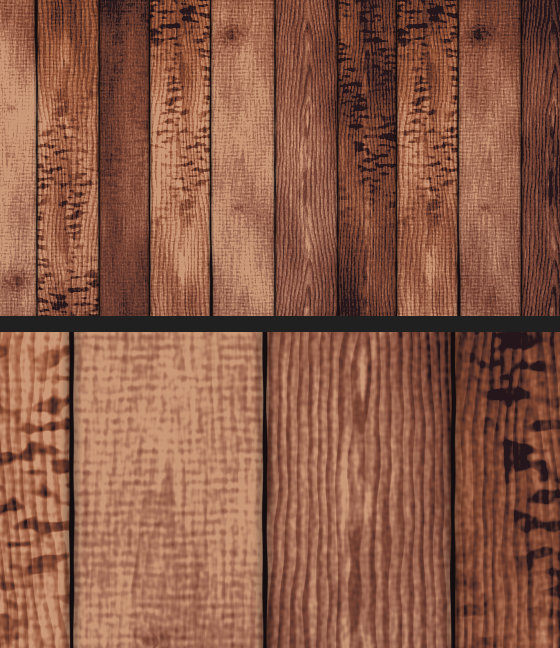
Top, the full canvas; bottom, a detail of the centre.
Reproduce this texture procedurally as a Shadertoy shader.

```glsl
const int BOARDS = 10;
const float SEAMS[11] = float[11](-0.04, 0.066, 0.177, 0.267, 0.376, 0.491, 0.603, 0.708, 0.818, 0.931, 1.04);
const int KINDS[10] = int[10](0, 1, 2, 1, 0, 3, 4, 1, 0, 3);

// Per kind of board: tone, flame grain, burn marks, saw marks
const vec4 TRAITS[5] = vec4[5](
    vec4(0.70, 0.30, 0.08, 1.00),
    vec4(0.66, 0.75, 1.00, 0.75),
    vec4(0.36, 0.12, 0.25, 0.60),
    vec4(0.46, 0.90, 0.00, 0.15),
    vec4(0.40, 0.75, 0.85, 0.30));

vec2 hashGradient(vec2 cell) {
    float h = fract(sin(dot(cell, vec2(127.1, 311.7))) * 43758.5);
    return vec2(cos(6.2832 * h), sin(6.2832 * h));
}

float gradientNoise(vec2 p) {
    vec2 i = floor(p), f = fract(p);
    vec2 s = f * f * f * (f * (f * 6.0 - 15.0) + 10.0);
    vec2 e = vec2(0.0, 1.0);
    float low = mix(dot(hashGradient(i), f), dot(hashGradient(i + e.yx), f - e.yx), s.x);
    float high = mix(dot(hashGradient(i + e.xy), f - e.xy), dot(hashGradient(i + e.yy), f - e.yy), s.x);
    return mix(low, high, s.y);
}

vec3 woodRamp(float tone, float warmth) {
    vec3 soot = vec3(0.14, 0.085, 0.10);
    vec3 umber = vec3(0.35, 0.20, 0.17);
    vec3 russet = mix(vec3(0.48, 0.27, 0.21), vec3(0.51, 0.27, 0.17), warmth);
    vec3 clay = mix(vec3(0.62, 0.41, 0.33), vec3(0.67, 0.40, 0.27), warmth);
    vec3 sand = vec3(0.80, 0.60, 0.47);
    vec3 c = mix(soot, umber, smoothstep(0.0, 0.25, tone));
    c = mix(c, russet, smoothstep(0.2, 0.45, tone));
    c = mix(c, clay, smoothstep(0.4, 0.68, tone));
    return mix(c, sand, smoothstep(0.62, 0.95, tone));
}

float heartOffset(vec2 b, float seed) {
    return b.x - 0.5 - 0.2 * gradientNoise(vec2(b.y * 2.2, seed * 3.7 + 0.4));
}

// Growth rings: nested arches around a wandering heart line
float ringField(vec2 b, float offset, float seed) {
    float drift = gradientNoise(b * vec2(1.2, 2.2) + seed * 17.3);
    float ripple = gradientNoise(b * vec2(8.0, 16.0) + seed * 5.1);
    return 17.0 * sqrt(offset * offset + 0.0015) + 4.5 * b.y + 3.0 * drift + 0.45 * ripple;
}

float ringLines(float field) {
    float r = fract(field);
    float late = smoothstep(0.3, 0.75, r) * (1.0 - smoothstep(0.85, 1.0, r));
    return mix(late, 0.35, smoothstep(0.5, 1.2, fwidth(field)));
}

// Short ragged scorch strokes gathered in patches
float burnMarks(vec2 b, float seed) {
    float strokes = gradientNoise(b * vec2(4.0, 66.0) + seed * 9.0) + 0.5 * gradientNoise(b * vec2(11.0, 90.0) + seed);
    float patches = gradientNoise(b * vec2(3.0, 4.0) + seed * 4.3);
    float upper = smoothstep(0.15, 0.55, b.y);
    return smoothstep(0.0, 0.3, strokes) * smoothstep(-0.3, 0.2, patches) * upper;
}

float sawMarks(vec2 b, float seed) {
    float lines = sin(6.2832 * (b.y * 92.0 + 0.35 * gradientNoise(b * vec2(3.0, 9.0) + seed)));
    float broken = smoothstep(-0.35, 0.3, gradientNoise(b * vec2(9.0, 60.0) + seed * 2.0));
    return lines * broken + 1.2 * gradientNoise(b * vec2(10.0, 130.0) + seed);
}

float knot(vec2 d, float radius) {
    float r = length(d * vec2(1.0, 1.25)) / radius;
    return exp(-r * r) * (0.75 + 0.25 * sin(r * 9.0 + 7.0 * gradientNoise(d * 30.0)));
}

void mainImage(out vec4 fragColor, in vec2 fragCoord) {
    vec2 uv = fragCoord / iResolution.xy;
    float aspect = iResolution.x / iResolution.y;

    // Find the board; the first two are turned end for end
    int board = 0;
    for (int k = 1; k < BOARDS; k++) if (uv.x > SEAMS[k]) board = k;
    float left = SEAMS[board], width = SEAMS[board + 1] - left;
    vec2 b = vec2((uv.x - left) / width, uv.y);
    if (board < 2) b = 1.0 - b;
    int kind = KINDS[board];
    float seed = float(kind) + 1.0;
    vec4 traits = TRAITS[kind];
    float plain = kind == 0 ? 1.0 : 0.0;

    // Knots on the plain sawn boards
    vec2 scale = vec2(width * aspect, 1.0);
    float knots = plain * (knot((b - vec2(0.33, 0.89)) * scale, 0.042)
                   + 0.6 * knot((b - vec2(0.42, 0.34)) * scale, 0.022));

    // Rings, ragged pale heart, fibres and stains
    float offset = heartOffset(b, seed);
    float rings = ringLines(ringField(b, offset, seed) + 2.5 * knots);
    float ragged = gradientNoise(b * vec2(4.0, 6.0) + seed * 7.7) + 0.4 * gradientNoise(b * vec2(22.0, 30.0));
    float pale = exp(-offset * offset * 110.0) * smoothstep(0.0, 0.2, ragged);
    float fibres = gradientNoise(b * vec2(34.0, 9.0) + seed) + 0.8 * gradientNoise(b * vec2(55.0, 70.0));
    float grit = gradientNoise(uv * vec2(310.0, 175.0));
    float stain = gradientNoise(uv * vec2(7.0, 3.0) + 2.6) + 0.8 * gradientNoise(b * vec2(2.5, 5.0) + seed);
    float burnt = burnMarks(b, seed);

    // Layer the tones
    float tone = traits.x + 0.03 + 0.24 * stain + 0.17 * fibres + 0.14 * grit;
    tone += traits.y * (0.26 * pale + 0.3 * (0.33 - rings));
    tone -= 0.46 * traits.z * burnt;
    tone -= 0.1 * traits.z * smoothstep(0.35, 0.6, b.y) * exp(-offset * offset * 25.0);
    tone += 0.085 * traits.w * sawMarks(b, seed);
    tone -= 0.45 * knots;
    if (kind == 4) tone -= 0.3 * smoothstep(0.4, 0.0, b.y) * smoothstep(0.8, 0.1, b.x);
    if (kind == 3) tone -= 0.14 * smoothstep(0.6, 1.0, b.x);
    vec2 fromLight = uv - vec2(0.42, 0.42);
    tone += 0.09 - 0.75 * dot(fromLight, fromLight) + 0.12 * smoothstep(0.15, 0.0, uv.x);
    tone = 0.57 + 1.1 * (tone - 0.57);
    float warmth = clamp(0.1 + 0.6 * traits.z + 0.6 * (uv.y - 0.5), 0.0, 1.0);
    vec3 color = woodRamp(tone, warmth);

    // Dark gaps, worn wider along one chipped edge
    float edge = min(b.x, 1.0 - b.x) * width;
    float chip = plain * smoothstep(0.28, 0.1, b.y) * (1.0 - step(0.5, b.x));
    float gap = 0.0013 + 0.0012 * gradientNoise(vec2(b.y * 16.0, seed)) + 0.0028 * chip;
    float soft = 0.8 / iResolution.x;
    color *= 0.75 + 0.25 * smoothstep(0.0, 0.006, edge - gap);
    color = mix(vec3(0.075, 0.05, 0.06), color, smoothstep(-soft, soft, edge - gap));
    fragColor = vec4(color, 1.0);
}
```
